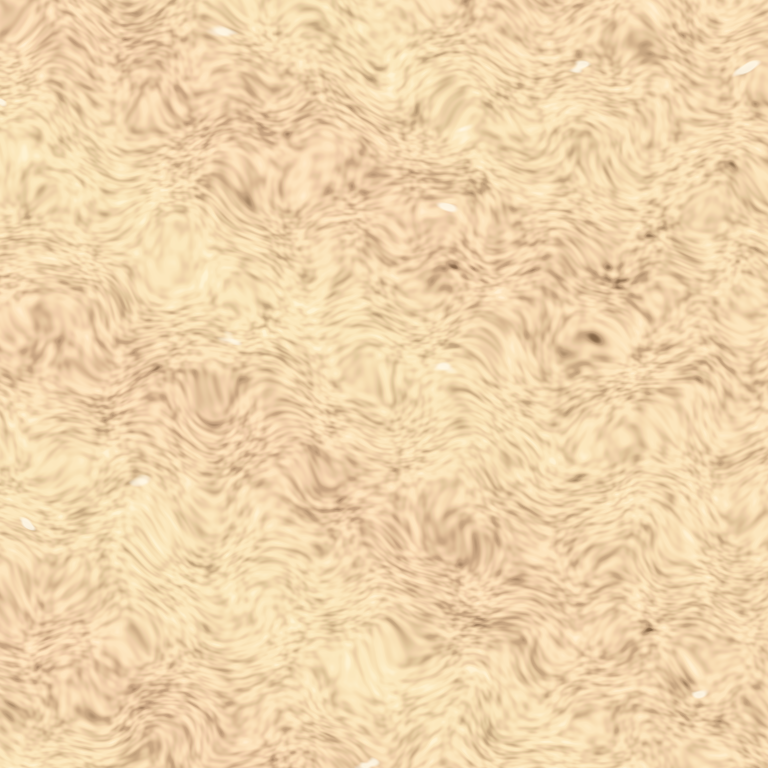
Reproduce this texture procedurally as a Shadertoy shader.

```glsl
// Pale dry sand: fine flat flecks over soft diagonal drifts with broken creases,
// a cluster of dark pits and a few bright chips. Layers of gradient noise are
// summed into one tone of roughly unit spread, then sent through a colour ramp.

#define DRIFT_SLOPE 0.5
#define DRIFT_PERIOD 0.41
#define DRIFT_CENTRE 0.58
#define DRIFT_AMOUNT 0.48
#define MOTTLE_AMOUNT 0.34
#define FLECK_AMOUNT 0.60
#define GRAIN_AMOUNT 0.50
#define CREASE_DEPTH 1.1
#define PIT_DEPTH 2.6
#define PIT_CELLS 15.0
#define CHIP_CELLS 9.0
#define CHIP_CHANCE 0.10

const float TAU = 6.2831853;

// Integer hash: three random values in 0..1 for a lattice cell
vec3 hash3(vec2 cell, uint seed) {
    uvec3 v = uvec3(uint(int(cell.x) + 4096), uint(int(cell.y) + 4096), seed);
    v = v * 1664525u + 1013904223u;
    v.x += v.y * v.z; v.y += v.z * v.x; v.z += v.x * v.y;
    v ^= v >> 16u;
    v.x += v.y * v.z; v.y += v.z * v.x; v.z += v.x * v.y;
    return vec3(v >> 8u) / 16777216.0;
}

float slopeAt(vec2 cell, vec2 offset, uint seed) {
    float angle = TAU * hash3(cell, seed).x;
    return dot(vec2(cos(angle), sin(angle)), offset);
}

// Gradient noise scaled to a standard deviation near one
float noise(vec2 p, uint seed) {
    vec2 i = floor(p), f = p - i;
    vec2 u = f * f * f * (f * (f * 6.0 - 15.0) + 10.0);
    vec2 e = vec2(1.0, 0.0);
    float low = mix(slopeAt(i, f, seed), slopeAt(i + e, f - e, seed), u.x);
    float high = mix(slopeAt(i + e.yx, f - e.yx, seed),
                     slopeAt(i + e.xx, f - e.xx, seed), u.x);
    return 4.65 * mix(low, high, u.y);
}

// Soft dark pits, gathered toward the right of the canvas
float pits(vec2 p) {
    float total = 0.0;
    vec2 home = floor(p * PIT_CELLS);
    for (int y = -1; y <= 1; y++)
    for (int x = -1; x <= 1; x++) {
        vec2 cell = home + vec2(x, y);
        vec3 place = hash3(cell, 31u), kind = hash3(cell, 32u);
        vec2 centre = (cell + 0.2 + 0.6 * place.xy) / PIT_CELLS;
        vec2 away = (centre - vec2(0.76, 0.60)) / vec2(0.16, 0.24);
        float chance = 0.02 + 0.55 * exp(-dot(away, away));
        vec2 d = (p - centre) / (mix(0.009, 0.017, kind.x) * vec2(1.25, 0.85));
        total += step(place.z, chance) * mix(0.5, 1.0, kind.y) * exp(-dot(d, d));
    }
    return total;
}

// Small bright chips with ragged smooth edges
float chips(vec2 p, float ragged) {
    float cover = 0.0;
    vec2 home = floor(p * CHIP_CELLS);
    for (int y = -1; y <= 1; y++)
    for (int x = -1; x <= 1; x++) {
        vec2 cell = home + vec2(x, y);
        vec3 place = hash3(cell, 41u), kind = hash3(cell, 42u);
        vec2 d = p - (cell + place.xy) / CHIP_CELLS;
        d.y += (kind.x - 0.5) * d.x;
        float edge = length(d / vec2(mix(0.009, 0.018, kind.y), 0.007)) + 0.22 * ragged;
        cover = max(cover, step(place.z, CHIP_CHANCE) * (1.0 - smoothstep(0.4, 1.1, edge)));
    }
    return cover;
}

// Knots are spaced so each colour takes its share of a normal spread
vec3 sandRamp(float tone) {
    vec3 c = mix(vec3(0.53, 0.41, 0.28), vec3(0.79, 0.66, 0.51), smoothstep(-4.4, -2.05, tone));
    c = mix(c, vec3(0.87, 0.74, 0.58), clamp((tone + 2.05) / 0.77, 0.0, 1.0));
    c = mix(c, vec3(0.90, 0.79, 0.62), clamp((tone + 1.28) / 0.52, 0.0, 1.0));
    c = mix(c, vec3(0.94, 0.81, 0.66), clamp((tone + 0.76) / 0.48, 0.0, 1.0));
    c = mix(c, vec3(0.97, 0.86, 0.69), clamp((tone + 0.28) / 0.66, 0.0, 1.0));
    c = mix(c, vec3(0.99, 0.90, 0.74), clamp((tone - 0.38) / 0.93, 0.0, 1.0));
    return mix(c, vec3(1.0, 0.94, 0.82), smoothstep(1.5, 3.2, tone));
}

void mainImage(out vec4 fragColor, in vec2 fragCoord) {
    vec2 p = fragCoord / iResolution.y;

    // Diagonal drifts, fading toward the right
    float across = p.y + DRIFT_SLOPE * p.x + 0.018 * noise(p * 4.0, 1u);
    float phase = (across - DRIFT_CENTRE) / DRIFT_PERIOD;
    float fade = 1.0 - 0.75 * smoothstep(0.5, 0.95, p.x);
    float shade = cos(TAU * phase) * fade;

    // Flecks lie nearly flat, with a wandering tilt
    vec2 q = p + vec2(0.006 * noise(p * 13.0, 2u), 0.12 * p.x + 0.014 * noise(p * 9.0, 3u));
    float mottle = noise(q * vec2(13.0, 20.0), 4u);
    float fleck = noise(q * vec2(42.0, 78.0), 5u);
    float grain = noise(q * vec2(85.0, 135.0) + 7.3, 6u);

    // Thin broken creases below each drift
    float gap = (fract(phase + 0.68) - 0.5) * DRIFT_PERIOD + 0.003 * mottle;
    float crease = exp(-gap * gap / 0.00008) * fade
                 * smoothstep(-0.6, 1.0, noise(p * vec2(7.0, 5.0), 7u));

    float tone = 0.06 - DRIFT_AMOUNT * shade + MOTTLE_AMOUNT * mottle
               + FLECK_AMOUNT * fleck + GRAIN_AMOUNT * grain;
    tone -= CREASE_DEPTH * crease;
    tone -= PIT_DEPTH * pits(p + 0.003 * vec2(fleck, mottle)) * (1.0 - 0.25 * fleck);

    // Colour: rosy drifts, yellower open sand, then chips on top
    vec3 sand = sandRamp(tone);
    sand += shade * vec3(0.004, -0.008, 0.002);
    sand = mix(sand, vec3(1.0, 0.97, 0.90), 0.9 * chips(p, fleck));
    fragColor = vec4(clamp(sand, 0.0, 1.0), 1.0);
}
```
